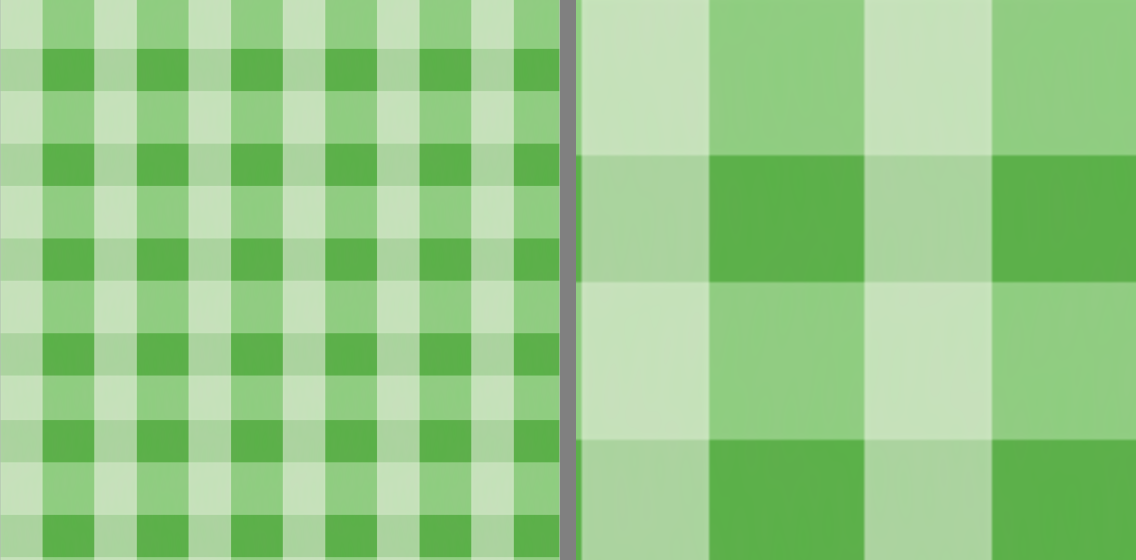
Left, the full canvas; right, a detail of the centre.
Write a WebGL 1 fragment shader that draws this pattern.

```glsl
precision highp float;
// Green gingham: translucent vertical and horizontal stripes cross on a pale
// ground, giving four flat tones. One pale row is cut short, and layered
// sines add faint mottling with soft pale fringes beside the stripes.

uniform vec2 u_resolution;

const vec3 PALE    = vec3(0.775, 0.882, 0.730);
const vec3 COLUMN  = vec3(0.564, 0.802, 0.506);
const vec3 ROW     = vec3(0.670, 0.828, 0.622);
const vec3 CROSS   = vec3(0.361, 0.690, 0.290);
const vec3 SELVAGE = vec3(0.700, 0.750, 0.700);

// Period, stripe start and stripe width, in canvas widths.
const vec2 PERIOD = vec2(0.1683, 0.1693);
const vec2 START  = vec2(0.0760, 0.0872);
const vec2 WIDTH  = vec2(0.0924, 0.0755);

const float SEAM_Y       = 0.703;   // from the top, inside the short row
const float SEAM_SHIFT   = 0.0143;  // height lost from that row
const float EDGE_BLUR    = 0.0012;
const float FRINGE_WIDTH = 0.0050;
const float FRINGE_GAIN  = 0.012;
const float MOTTLE_GAIN  = 0.008;
const float SELVAGE_SIZE = 0.0022;

// Signed distance to the nearest stripe on each axis, negative inside.
vec2 stripeDistance(vec2 p) {
  vec2 fromCentre = mod(p - START - 0.5 * WIDTH + 0.5 * PERIOD, PERIOD) - 0.5 * PERIOD;
  return abs(fromCentre) - 0.5 * WIDTH;
}

// Slow blotches plus fine vertical streaks.
float mottle(vec2 p) {
  float blotch = sin(p.x * 61.0 + 2.0 * sin(p.y * 37.0)) * sin(p.y * 53.0 + sin(p.x * 29.0));
  float streak = sin(p.x * 410.0 + 1.5 * sin(p.y * 23.0)) * sin(p.y * 47.0 + p.x * 19.0);
  return 0.6 * blotch + 0.4 * streak;
}

void main() {
  vec2 p = gl_FragCoord.xy / u_resolution;
  p.y = 1.0 - p.y;
  vec2 pixel = 1.0 / u_resolution;

  // Rows below the seam move up.
  vec2 cloth = p + vec2(0.0, SEAM_SHIFT * step(SEAM_Y, p.y));

  // Weave: cross the two stripe directions.
  vec2 dist = stripeDistance(cloth);
  vec2 blur = max(vec2(EDGE_BLUR), 0.6 * pixel);
  vec2 stripe = 1.0 - smoothstep(-blur, blur, dist);
  vec3 color = mix(mix(PALE, COLUMN, stripe.x), mix(ROW, CROSS, stripe.x), stripe.y);

  // Wear: pale fringes outside the stripes and an uneven tint.
  vec2 fringe = (1.0 - stripe) * (1.0 - smoothstep(0.0, FRINGE_WIDTH, abs(dist)));
  color += FRINGE_GAIN * (fringe.x + 0.5 * fringe.y);
  color += MOTTLE_GAIN * mottle(p) * vec3(1.0, -0.5, 0.9);

  // Thin grey selvage on the left and right borders.
  float border = min(p.x, 1.0 - p.x);
  color = mix(color, SELVAGE, 0.6 * (1.0 - smoothstep(0.5 * SELVAGE_SIZE, SELVAGE_SIZE, border)));

  gl_FragColor = vec4(color, 1.0);
}
```
